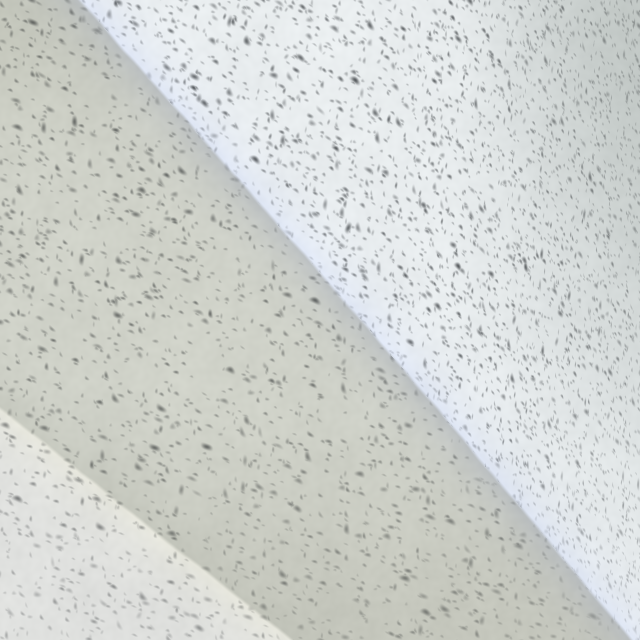
Reproduce this texture procedurally as a WebGL 2 fragment shader.

```glsl
#version 300 es
precision highp float;

uniform vec2 u_resolution;
out vec4 fragColor;

vec3 hash3(vec2 p) {
    vec3 q = fract(p.xyx * vec3(0.1031, 0.1030, 0.0973));
    q += dot(q, q.yxz + 33.33);
    return fract((q.xxy + q.yzz) * q.zyx);
}

float gradientNoise(vec2 p) {
    vec2 i = floor(p), f = p - i;
    vec2 w = f * f * f * (f * (f * 6.0 - 15.0) + 10.0);
    vec4 g;
    for (int k = 0; k < 4; k++) {
        vec2 corner = vec2(k & 1, k >> 1);
        float a = 6.2832 * hash3(i + corner + 40.0).x;
        g[k] = dot(vec2(cos(a), sin(a)), f - corner);
    }
    return mix(mix(g.x, g.y, w.x), mix(g.z, g.w, w.x), w.y);
}

// Scattered elongated flecks, one candidate per cell
float flecks(vec2 p, float cells, float tilt, float density, float seed) {
    vec2 q = p * cells + seed, home = floor(q);
    float cover = 0.0;
    for (int k = 0; k < 9; k++) {
        vec2 cell = home + vec2(k % 3, k / 3) - 1.0;
        vec3 place = hash3(cell + seed);
        vec3 shape = hash3(cell + seed + 71.7);
        float clump = density * (1.0 + 0.9 * gradientNoise(cell * 0.23 + seed));
        if (place.z > clump) continue;
        float a = tilt + (shape.x - 0.5) * 1.2;
        vec2 d = q - cell - place.xy;
        d = vec2(d.x * cos(a) + d.y * sin(a), d.y * cos(a) - d.x * sin(a));
        d /= vec2(mix(0.24, 0.46, shape.y), mix(0.16, 0.25, shape.z));
        d.y += 0.3 * sin(d.x * 2.0 + 6.0 * shape.x);
        float ink = mix(0.3, 1.0, shape.z * shape.y + 0.2 * shape.x);
        cover = max(cover, ink * (1.0 - smoothstep(0.0, 1.2, length(d))));
    }
    return cover;
}

void main() {
    vec2 p = gl_FragCoord.xy / u_resolution;
    float soft = 0.0025 + 0.7 / u_resolution.y;

    // Signed distances to the two diagonal edges
    float t = 1.0 - p.y;
    float wobble = 0.0025 * gradientNoise(p * 18.0);
    float upper = 0.757 * (p.x - 0.124 - 0.862 * t - 0.035 * t * (1.0 - t)) + wobble;
    float lower = 0.783 * (0.362 - 0.793 * p.x - p.y) + wobble;

    // Bright wall, turning away at the right
    vec3 wall = mix(vec3(0.915, 0.932, 0.938), vec3(0.875, 0.905, 0.965), exp(-max(upper, 0.0) * 30.0));
    float turn = smoothstep(0.68, 1.06, p.x + 0.1 * (p.y - 0.5));
    wall = mix(wall, vec3(0.76, 0.785, 0.775), turn * smoothstep(-0.1, 0.95, p.y));

    // Shaded middle band with a cool rim along its upper edge
    vec3 band = mix(vec3(0.815, 0.825, 0.788), vec3(0.772, 0.78, 0.74), smoothstep(0.38, 0.0, p.y));
    band = mix(band, vec3(0.77, 0.78, 0.735), smoothstep(0.65, 1.05, p.y - 0.3 * p.x));
    band = mix(band, vec3(0.74, 0.75, 0.71), 0.5 * exp(min(lower, 0.0) * 24.0));
    band = mix(band, vec3(0.71, 0.73, 0.75), 0.85 * exp(min(upper, 0.0) * 32.0));

    // Pale corner with a warm rim
    vec3 corner = mix(vec3(0.875, 0.88, 0.872), vec3(0.905, 0.905, 0.865), exp(-max(lower, 0.0) * 28.0));

    float inWall = smoothstep(-soft, soft, upper);
    float inCorner = smoothstep(-soft, soft, lower);
    vec3 colour = mix(mix(band, corner, inCorner), wall, inWall);

    // Mottling of the stone
    float mottle = gradientNoise(p * 9.0) + 0.8 * gradientNoise(p * 34.0) + 0.9 * gradientNoise(p * 85.0);
    colour += 0.016 * mottle;

    // Flecks are squeezed sideways where the wall turns away
    float away = max(p.x - 0.55, 0.0);
    vec2 q = p + vec2(1.1 * away * away * step(0.0, upper), 0.0);
    float tilt = upper > 0.0 ? -0.95 : -0.75;
    float density = upper > 0.0 ? 0.52 : 0.36;
    float grain = 0.0;
    for (int layer = 0; layer < 3; layer++) {
        float n = float(layer);
        float cells = 44.0 + 16.0 * n;
        grain = max(grain, flecks(q, cells, tilt, density * (0.6 + 0.2 * n), 13.0 + 57.0 * n) * (1.0 - 0.1 * n));
    }
    float fade = 1.0 - 0.35 * turn;
    fade *= mix(0.55, 1.0, smoothstep(0.0, 0.045, abs(upper)));
    fade *= mix(0.7, 1.0, smoothstep(0.0, 0.5, p.y));
    fade *= mix(0.85, 1.0, inWall);
    colour *= 1.0 - grain * fade * vec3(0.62, 0.61, 0.60);

    fragColor = vec4(colour, 1.0);
}
```
